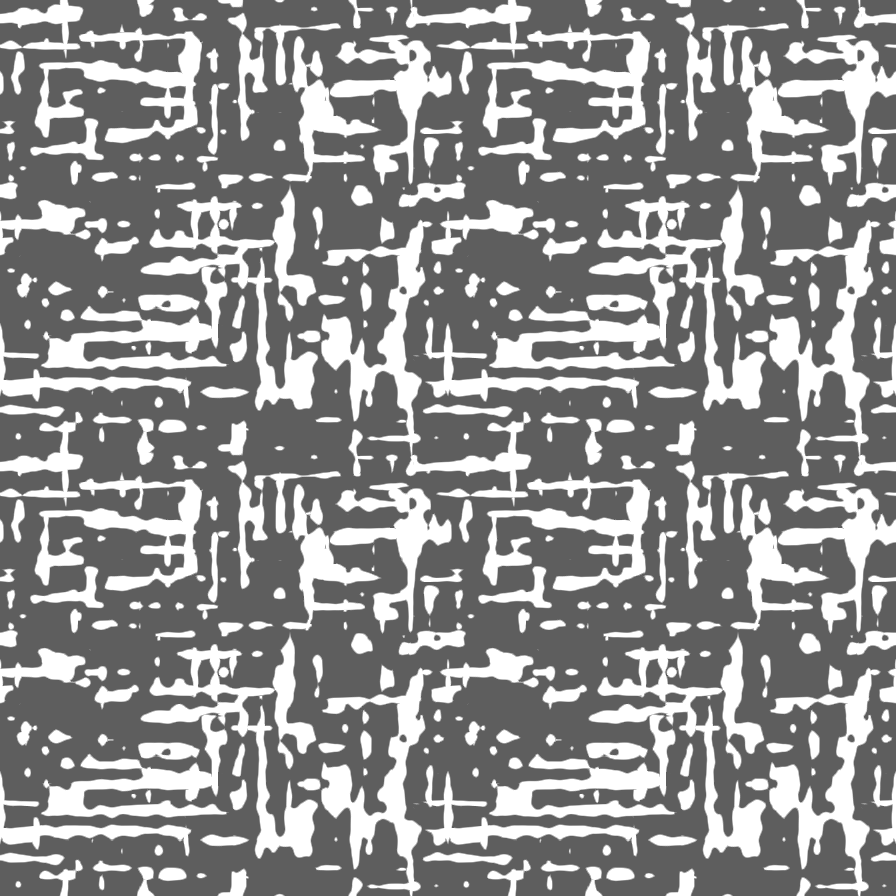
Write a Shadertoy shader that draws this pattern.

```glsl
#define REPEATS 2.0
#define STROKE_CELLS vec2(8.0, 48.0)
#define GRAIN_CELLS vec2(40.0)
#define PATCH_CELLS vec2(5.0)
#define GRAIN_AMOUNT 0.55
#define PATCH_AMOUNT 0.5
#define LEAN_AMOUNT 0.12
#define THRESHOLD 0.755
#define EDGE_SOFTNESS 1.3
#define GROUND_COLOR vec3(0.37)
#define STROKE_COLOR vec3(1.0)

const float TAU = 6.2831853;

// Integer hash of a lattice cell, from 0 to 1
float hash(vec2 cell, uint seed) {
    uvec2 q = uvec2(cell) * uvec2(1597u, 3571u);
    uint h = q.x ^ (q.y + seed * 7919u);
    h = (h ^ (h >> 16)) * 73244475u;
    h = (h ^ (h >> 15)) * 73244475u;
    h ^= h >> 16;
    return float(h & 65535u) / 65535.0;
}

// Value noise that wraps once per unit of p
float wrappedNoise(vec2 p, vec2 cells, uint seed) {
    vec2 q = p * cells;
    vec2 corner = floor(q);
    vec2 f = q - corner;
    vec2 w = f * f * (3.0 - 2.0 * f);
    vec2 lo = mod(corner, cells);
    vec2 hi = mod(corner + 1.0, cells);
    float bottom = mix(hash(lo, seed), hash(vec2(hi.x, lo.y), seed), w.x);
    float top = mix(hash(vec2(lo.x, hi.y), seed), hash(hi, seed), w.x);
    return mix(bottom, top, w.y);
}

// Crossing brush strokes, broken into beads by the grain
float strokeField(vec2 p) {
    float across = wrappedNoise(p, STROKE_CELLS, 1u);
    float upright = wrappedNoise(p, STROKE_CELLS.yx, 2u);
    float grain = wrappedNoise(p, GRAIN_CELLS, 3u) - 0.5;

    // Patches favour one direction; the left half leans to horizontals
    float direction = PATCH_AMOUNT * (wrappedNoise(p, PATCH_CELLS, 4u) - 0.5)
                    + LEAN_AMOUNT * sin(TAU * p.x);
    return max(across + direction, upright - direction) + GRAIN_AMOUNT * grain;
}

void mainImage(out vec4 fragColor, in vec2 fragCoord) {
    vec2 p = fragCoord / iResolution.xy * REPEATS;
    float field = strokeField(p);

    // Threshold with a smoothed edge
    float edge = max(fwidth(field) * EDGE_SOFTNESS, 0.0001);
    float ink = clamp((field - THRESHOLD) / edge + 0.5, 0.0, 1.0);
    fragColor = vec4(mix(GROUND_COLOR, STROKE_COLOR, ink), 1.0);
}
```
